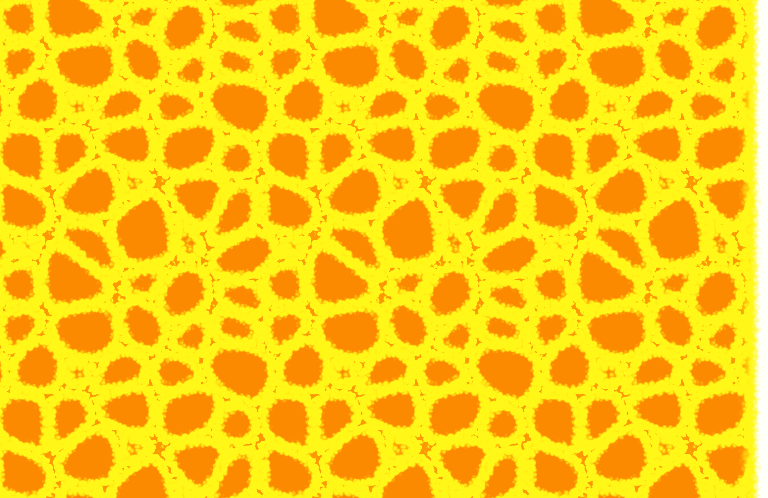
Reproduce this pattern procedurally as a Shadertoy shader.

```glsl
// Tiled orange cells parted by beaded yellow bands, fading to white at the right edge.

const float TILE_SIZE  = 0.534;             // tile side, in canvas heights
const vec2  CELL_GRID  = vec2(5.0, 6.0);    // cells per tile
const float JITTER     = 0.72;              // scatter of cell centres
const float SIZE_RANGE = 0.016;             // spread of cell sizes
const float ROUNDING   = 55.0;              // higher gives sharper corners
const float HALF_BAND  = 0.024;             // lengths from here on in tile sides
const float SOFTNESS   = 0.014;
const float BEAD_GRID  = 58.0;              // beads per tile
const float BEAD_DEPTH = 0.016;
const float CRACK_LEVEL = -0.008;
const float CRACK_ROUGH = 0.020;
const float SEAM_HALF  = 0.012;             // straight cut at the tile side
const vec2  SEAM_SPAN  = vec2(0.64, 0.90);
const float FADE_START = 0.962;             // in canvas widths
const float FADE_WHITE = 0.979;

const vec3 ORANGE = vec3(0.99, 0.54, 0.00);
const vec3 YELLOW = vec3(1.00, 0.97, 0.09);
const vec3 GOLD   = vec3(1.00, 0.86, 0.07);
const vec3 WHITE  = vec3(1.00, 1.00, 0.98);

// Integer hash: three values in 0..1 for a lattice point
vec3 hash3(vec2 cell, uint seed) {
    uvec3 v = uvec3(uvec2(cell), seed) * 1664525u + 1013904223u;
    v.x += v.y * v.z; v.y += v.z * v.x; v.z += v.x * v.y;
    v ^= v >> 16u;
    v.x += v.y * v.z; v.y += v.z * v.x; v.z += v.x * v.y;
    return vec3(v >> 8u) / 16777216.0;
}

// Centre (xy) and size weight (z) of a cell, repeating with the tile
vec3 cellSite(vec2 cell) {
    vec3 h = hash3(mod(cell, CELL_GRID), 7u);
    vec2 centre = (cell + 0.5 + JITTER * (h.xy - 0.5)) / CELL_GRID;
    return vec3(centre, SIZE_RANGE * (h.z - 0.5));
}

float power(vec2 p, vec3 site) {
    vec2 d = p - site.xy;
    return dot(d, d) - site.z;
}

// Rounded distance from p to the border of its weighted Voronoi cell
float borderDistance(vec2 p) {
    vec2 base = floor(p * CELL_GRID), own = base;
    float nearest = 1e3;
    for (int j = -2; j <= 2; j++)
    for (int i = -2; i <= 2; i++) {
        vec2 cell = base + vec2(i, j);
        float d = power(p, cellSite(cell));
        if (d < nearest) { nearest = d; own = cell; }
    }
    vec3 ownSite = cellSite(own);
    float sum = 1e-9;
    for (int j = -2; j <= 2; j++)
    for (int i = -2; i <= 2; i++) {
        vec2 cell = own + vec2(i, j);
        if (i == 0 && j == 0) continue;
        vec3 site = cellSite(cell);
        float gap = (power(p, site) - nearest) / (2.0 * distance(site.xy, ownSite.xy));
        sum += exp(-ROUNDING * gap);
    }
    return -log(sum) / ROUNDING;
}

// Distance to the nearest scattered bead, in bead spacings
float beads(vec2 p) {
    vec2 q = p * BEAD_GRID, base = floor(q);
    float nearest = 2.0;
    for (int j = -1; j <= 1; j++)
    for (int i = -1; i <= 1; i++) {
        vec2 cell = base + vec2(i, j);
        vec2 bead = cell + hash3(mod(cell, BEAD_GRID), 31u).xy;
        nearest = min(nearest, distance(q, bead));
    }
    return nearest;
}

void mainImage(out vec4 fragColor, in vec2 fragCoord) {
    // Tile units, measured from the top left
    vec2 p = vec2(fragCoord.x, iResolution.y - fragCoord.y) / (iResolution.y * TILE_SIZE);
    float border = borderDistance(p);
    float bead = beads(p);

    // Cells, cut straight along part of the tile side
    float seam = abs(fract(p.x + 0.5) - 0.5);
    float row = fract(p.y);
    float inside = border - HALF_BAND;
    if (row > SEAM_SPAN.x && row < SEAM_SPAN.y) inside = min(inside, seam - SEAM_HALF);
    inside += BEAD_DEPTH * (bead - 0.5);
    float fill = smoothstep(-0.5 * SOFTNESS, 0.5 * SOFTNESS, inside);

    // Bands with faint gold mottling and rough cracks at the joints
    vec3 band = mix(YELLOW, GOLD, 0.4 * smoothstep(0.55, 0.9, bead));
    float crack = CRACK_LEVEL + CRACK_ROUGH * (bead - 0.5) - border;
    band = mix(band, ORANGE, 0.85 * smoothstep(-0.001, 0.004, crack));
    vec3 color = mix(band, ORANGE, fill);

    // Ragged fade at the right
    float edge = fragCoord.x / iResolution.x + 0.006 * (0.5 - bead);
    color = mix(color, YELLOW, smoothstep(FADE_START, FADE_WHITE, edge));
    color = mix(color, WHITE, smoothstep(FADE_WHITE, FADE_WHITE + 0.012, edge));
    fragColor = vec4(color, 1.0);
}
```
